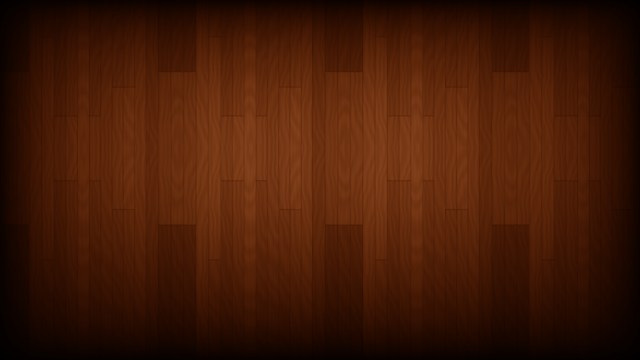
This texture is drawn by a Shadertoy shader. Its source:

```glsl
// Dark varnished wood planks, mirrored about a level line, under a soft warm glow.

// Relative brightness of the 14 strips in one repeat
const float TONE[14] = float[14](0.89, 0.94, 0.96, 0.97, 1.03, 1.05, 0.99,
                                 1.04, 1.06, 1.00, 0.97, 1.00, 1.03, 0.99);
// Distance of each strip's end joint from the mirror line (9 = no joint)
const float JOINT[14] = float[14](9.0, 0.213, 0.213, 0.213, 9.0, 0.31, 0.09,
                                  0.09, 9.0, 0.09, 9.0, 0.17, 0.17, 9.0);

float hash(float n) {
    return fract(sin(n * 91.7 + 4.1) * 437.58);
}

// Growth rings cut lengthwise: nested ovals on some strips, near-straight lines on others
float ringGrain(float across, float along, float seed, bool oval) {
    float wobble = 0.10 * sin(along * 31.0 + seed * 40.0)
                 + 0.05 * sin(along * 83.0 + seed * 17.0);
    vec2 heart = oval ? vec2(0.0) : vec2(0.7 + 1.5 * seed, 0.35 * hash(seed + 2.0));
    float radius = length(vec2(across + wobble - heart.x, (along - heart.y) * 7.0));
    return sin(radius * 15.0 + 1.2 * sin(radius * 6.0 + seed * 9.0));
}

// Thin fibres that drift slowly along the plank
float fibres(float across, float along, float seed) {
    float phase = seed * 50.0;
    return 0.5 * sin(across * 19.0 + 2.0 * sin(along * 14.0 + phase) + phase)
         + 0.3 * sin(across * 11.0 - along * 47.0 + phase * 1.7)
         + 0.2 * sin(across * 27.0 + along * 130.0 + phase * 2.3);
}

float woodBrightness(vec2 p, float pixel) {
    float along = abs(p.y - 0.588);
    float u = fract((p.x - 0.405) / 0.463);
    float s = 14.0 * (u - 0.02 * sin(3.14159 * u));
    int strip = min(int(s), 13);
    float across = s - float(strip) - 0.5;

    // Planks change tone and grain beyond their end joint
    float joint = JOINT[strip];
    float beyond = smoothstep(-pixel, pixel, along - joint);
    float farTone = (strip >= 1 && strip <= 3) ? 0.84 : 0.95;
    float tone = TONE[strip] * mix(1.0, farTone, beyond);
    float seed = hash(float(strip) + 20.0 * step(joint, along));

    bool oval = strip % 6 == 2 && along < joint;
    tone *= 1.0 + 0.035 * ringGrain(across, along, seed, oval)
                + 0.025 * fibres(across, along, seed);

    // Dark seams between strips and at the joints
    float sideGap = (0.5 - abs(across)) * 0.033;
    float seam = 1.0 - smoothstep(0.0, 0.001 + pixel, sideGap);
    float endSeam = 1.0 - smoothstep(0.0, 0.001 + pixel, abs(along - joint));
    return tone * (1.0 - 0.09 * seam) * (1.0 - 0.12 * endSeam);
}

// Broad central glow with a separate fade at each border
float lighting(vec2 p, vec2 size) {
    vec2 fromGlow = vec2(p.x / size.x - 0.5, p.y - 0.58);
    float glow = exp(-dot(fromGlow * fromGlow, vec2(1.6, 3.2)));
    vec2 border = min(p, size - p);
    vec2 fade = 1.0 - 0.8 * exp(-border / vec2(0.104, 0.065));
    return 0.475 * glow * fade.x * fade.y;
}

void mainImage(out vec4 fragColor, in vec2 fragCoord) {
    vec2 p = fragCoord / iResolution.y;
    vec2 size = vec2(iResolution.x / iResolution.y, 1.0);
    float red = lighting(p, size) * woodBrightness(p, 1.0 / iResolution.y);

    // Shadows turn redder, highlights turn amber
    vec3 color = red * vec3(1.0, 0.2 + 0.58 * red, 0.82 * red * red);
    fragColor = vec4(color, 1.0);
}
```
